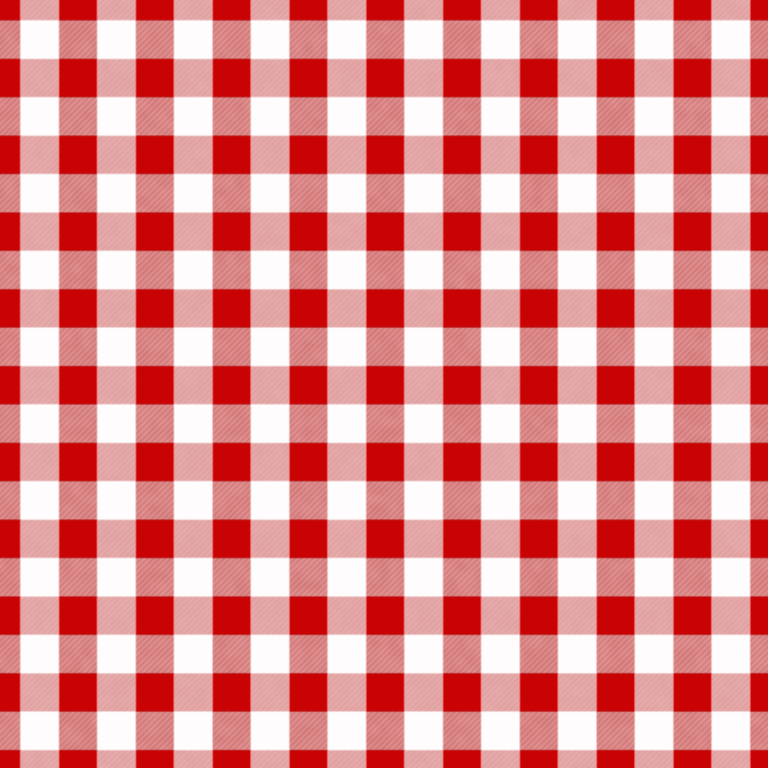
Write a Shadertoy shader that draws this pattern.

```glsl
// Red and white gingham cloth with a fine diagonal twill in the half-tone checks.
#define REPEATS 10.0
#define OFFSET vec2(0.016, -0.016)
#define STRIPE_WIDTH 0.495
#define EDGE_SOFTNESS 0.018
#define TWILL_LINES 130.0
#define TWILL_DEPTH 0.035
#define MOTTLE_CELLS 80.0
#define MOTTLE_DEPTH 0.022
#define WHITE vec3(0.995, 0.988, 0.988)
#define COLUMN_PINK vec3(0.85, 0.52, 0.52)
#define ROW_PINK vec3(0.89, 0.65, 0.65)
#define RED vec3(0.79, 0.01, 0.015)

const float TAU = 6.2831853;

float hash(vec2 p) {
    vec3 q = fract(p.xyx * vec3(0.1031, 0.1030, 0.0973));
    q += dot(q, q.yzx + 33.33);
    return fract((q.x + q.y) * q.z);
}

// Value noise that wraps after a whole number of cells.
float wrapNoise(vec2 uv, float cells) {
    vec2 p = uv * cells;
    vec2 i = floor(p);
    vec2 f = fract(p);
    f = f * f * (3.0 - 2.0 * f);
    vec2 a = mod(i, cells);
    vec2 b = mod(i + 1.0, cells);
    return mix(mix(hash(a), hash(vec2(b.x, a.y)), f.x),
               mix(hash(vec2(a.x, b.y)), hash(b), f.x), f.y);
}

// Coverage of stripes centred on whole numbers: x for columns, y for rows.
vec2 stripes(vec2 p, vec2 pixel) {
    vec2 dist = abs(fract(p + 0.5) - 0.5) - 0.5 * STRIPE_WIDTH;
    vec2 soft = max(vec2(EDGE_SOFTNESS), pixel * 0.75);
    return 1.0 - smoothstep(-soft, soft, dist);
}

void mainImage(out vec4 fragColor, in vec2 fragCoord) {
    vec2 uv = fragCoord / iResolution.xy;
    vec2 pixel = REPEATS / iResolution.xy;
    vec2 cover = stripes(uv * REPEATS - OFFSET, pixel);
    vec2 edge = 4.0 * cover * (1.0 - cover);

    // Crossing stripes
    vec3 color = mix(mix(WHITE, COLUMN_PINK, cover.x),
                     mix(ROW_PINK, RED, cover.x), cover.y);

    // Darker rims above and below the red checks, brighter ones at their sides
    color += 0.06 * (edge.x * cover.y - edge.y * cover.x);

    // Twill and mottling, strongest on the column checks
    float columnOnly = cover.x * (1.0 - cover.y);
    float rowOnly = cover.y * (1.0 - cover.x);
    float weave = columnOnly + 0.45 * rowOnly;
    float resolved = 1.0 - smoothstep(0.25, 0.5, TWILL_LINES / iResolution.y);
    float twill = cos(TAU * TWILL_LINES * (uv.x - uv.y)) * resolved;
    float mottle = 2.0 * wrapNoise(uv, MOTTLE_CELLS) - 1.0;
    color += weave * (TWILL_DEPTH * twill + MOTTLE_DEPTH * mottle) * vec3(0.6, 1.0, 1.0);

    fragColor = vec4(clamp(color, 0.0, 1.0), 1.0);
}
```
